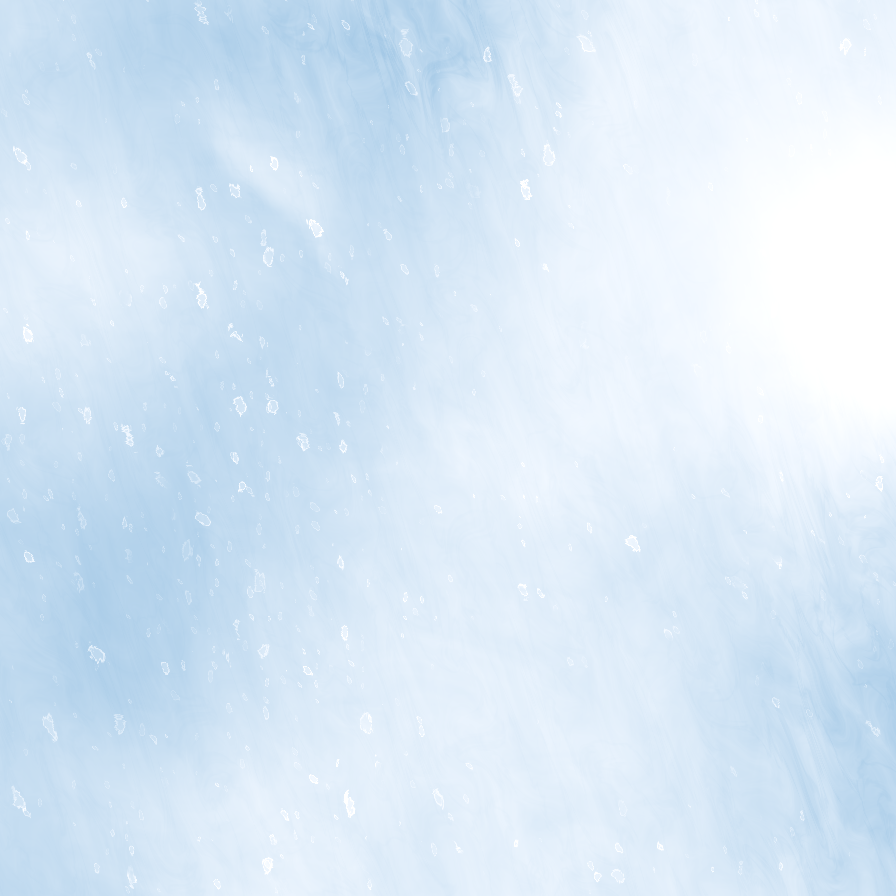
Write a Shadertoy shader that draws this texture.

```glsl
// Pale icy sheet: soft blue mist around a white glow on the right.
// Broad tone comes from a slanted ramp and warped soft spots, fine tone from
// layered sines, and the scattered flakes from jittered cells.

#define BLUE_TONE 0.745    // tone left of the slanted ramp
#define PALE_TONE 0.885    // tone right of the ramp
#define RAMP_SOFT 0.15     // half width of the ramp
#define WARP 0.026         // how far mist bends the broad shapes
#define CLOUD 0.030        // strength of cloudy mottling
#define FIBRE 0.022        // strength of fine streaks everywhere
#define BRUSH 0.060        // extra streaks in the brushed areas
#define FLAKE_GLOW 0.20    // brightness of flakes
#define FLAKE_CELLS 25.0   // cells across for the large flakes

vec2 hash2(vec2 p) {
    vec3 q = fract(vec3(p.xyx) * vec3(0.1031, 0.1030, 0.0973));
    q += dot(q, q.yzx + 33.33);
    return fract((q.xx + q.yz) * q.zy);
}

mat2 turn(float a) {
    float c = cos(a), s = sin(a);
    return mat2(c, s, -s, c);
}

// Layered, self-bending sines, roughly -0.8 to 0.8
float mist(vec2 p) {
    float sum = 0.0, amp = 0.5;
    mat2 step2 = turn(0.9) * 1.75;
    for (int i = 0; i < 6; i++) {
        p = step2 * p + vec2(1.7, 4.1);
        p += 0.7 * sin(p.yx * 1.2 + float(i));
        sum += amp * sin(p.x) * sin(p.y);
        amp *= 0.65;
    }
    return sum;
}

// Elliptical soft spot
float spot(vec2 p, vec2 centre, vec2 radius) {
    vec2 q = (p - centre) / radius;
    return exp(-dot(q, q));
}

// Bright drift with a crisp lower edge and a fading upper side
float drift(vec2 p) {
    vec2 q = p - vec2(0.285, 0.79);
    float along = dot(q, vec2(0.73, -0.68));
    float side = dot(q, vec2(0.68, 0.73));
    return smoothstep(-0.02, 0.012, side) * exp(-pow(side / 0.065, 2.0) - pow(along / 0.11, 2.0));
}

float broadTone(vec2 p) {
    float edge = p.x - (0.19 + 0.42 * p.y);
    float t = mix(BLUE_TONE, PALE_TONE, smoothstep(-RAMP_SOFT, RAMP_SOFT, edge));
    // Left side: fog bank, pale corners, deep blue patches
    t += 0.15 * spot(p, vec2(0.06, 0.70), vec2(0.17, 0.16));
    t += 0.07 * spot(p, vec2(0.00, 0.98), vec2(0.10, 0.08));
    t += 0.05 * spot(p, vec2(0.13, 0.08), vec2(0.16, 0.10));
    t -= 0.04 * spot(p, vec2(0.14, 0.31), vec2(0.11, 0.13));
    t -= 0.06 * spot(p, vec2(0.28, 0.93), vec2(0.19, 0.08));
    t += 0.13 * drift(p);
    // Right side: white glow, its halo, and the blue lower corner
    t += 0.16 * spot(p, vec2(1.03, 0.67), vec2(0.19, 0.17));
    t += 0.06 * spot(p, vec2(0.86, 0.74), vec2(0.25, 0.27));
    t -= 0.19 * spot(p, vec2(1.03, 0.16), vec2(0.20, 0.26));
    t -= 0.03 * spot(p, vec2(0.73, 0.36), vec2(0.10, 0.12));
    t += 0.05 * spot(p, vec2(0.875, 0.41), vec2(0.035, 0.08));
    return t;
}

// Slim, broken, crinkled flakes in jittered cells
float flakes(vec2 p, float cells, float chance) {
    vec2 g = p * cells, base = floor(g);
    float glow = 0.0;
    float crinkle = mist(p * 75.0);
    for (int j = -1; j <= 1; j++)
    for (int i = -1; i <= 1; i++) {
        vec2 id = base + vec2(i, j);
        vec2 place = hash2(id + cells), kind = hash2(id + cells + 71.0);
        vec2 q = turn(0.1 - 0.9 * kind.y) * (g - id - 0.2 - 0.6 * place);
        float size = mix(0.45, 1.1, place.y);
        float d = length(q / (size * vec2(0.12, 0.28))) + 1.1 * crinkle;
        float rim = smoothstep(0.32, 0.0, abs(d - 0.8));
        float body = 0.3 * smoothstep(1.0, 0.5, d);
        float near = smoothstep(0.55, 0.35, length(q));
        float present = smoothstep(0.0, 0.08, chance - kind.x);
        glow = max(glow, present * near * (rim + body) * mix(0.35, 1.0, place.x));
    }
    return glow;
}

void mainImage(out vec4 fragColor, in vec2 fragCoord) {
    vec2 p = fragCoord / iResolution.xy;

    // Broad shapes, bent by slow mist
    vec2 bend = vec2(mist(p * 3.0), mist(p * 3.0 + 9.0));
    float tone = broadTone(p + WARP * bend);
    float calm = 1.0 - 0.85 * smoothstep(0.88, 1.0, tone);

    // Cloudy mottling, slanted fibres and thin dark creases
    tone += CLOUD * calm * mist(p * vec2(6.5, 5.0) + 3.0);
    vec2 grain = vec2(dot(p, vec2(0.94, 0.35)), dot(p, vec2(-0.35, 0.94)));
    float fibre = mist(grain * vec2(38.0, 13.0) + 0.5 * bend);
    float crease = smoothstep(0.16, 0.0, abs(mist(grain * vec2(30.0, 8.0) + 5.0)));
    float brushed = spot(p, vec2(0.46, 0.95), vec2(0.15, 0.09))
                  + 0.7 * spot(p, vec2(0.93, 0.22), vec2(0.09, 0.28));
    tone += (FIBRE * calm + BRUSH * brushed) * (fibre + 0.25 - 0.5 * crease);

    // Flakes gather in the blue left and thin out to the right
    float crowd = 0.12 + 0.30 * spot(p, vec2(0.20, 0.42), vec2(0.25, 0.38));
    crowd += 0.18 * mist(p * 5.0 + 20.0);
    float flake = flakes(p, FLAKE_CELLS, crowd) + 0.6 * flakes(p, FLAKE_CELLS * 2.1, crowd);
    tone += FLAKE_GLOW * calm * flake;

    // Tone to icy blue
    float t = tone - 0.73;
    vec3 ice = vec3(0.73, 0.84, 0.93) + t * vec3(1.0, 0.61, 0.33);
    fragColor = vec4(clamp(ice, 0.0, 1.0), 1.0);
}
```
